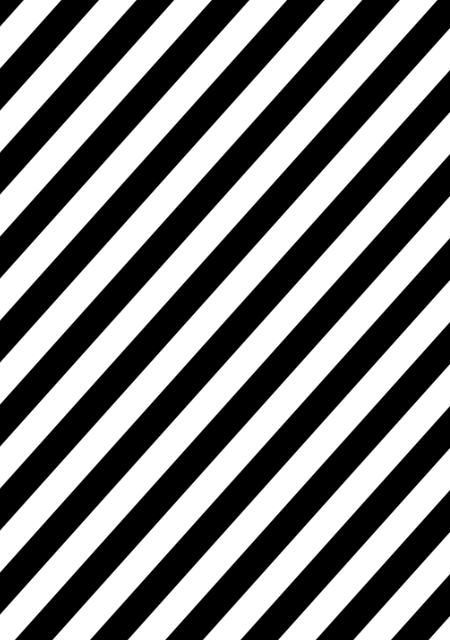
Give the GLSL for this pattern, as a Shadertoy shader.

```glsl
// Even black and white diagonal stripes rising to the right.
// A linear phase over the canvas is wrapped with fract, turned into a signed
// distance to the nearest stripe edge and smoothed over about one pixel.

const vec2  REPEATS     = vec2(5.982, 7.619); // stripe periods across and down
const float PHASE       = 0.816;              // start of a dark stripe, in periods from the top left
const float DARK_SHARE  = 0.5;                // dark part of each period
const float EDGE_PIXELS = 1.4;                // width of the smoothed edge
const vec3  DARK        = vec3(0.0);
const vec3  LIGHT       = vec3(1.0);

// Signed distance to the dark stripe in periods, negative inside
float stripeDistance(float phase) {
    float fromCentre = abs(fract(phase - 0.5 * DARK_SHARE + 0.5) - 0.5);
    return fromCentre - 0.5 * DARK_SHARE;
}

void mainImage(out vec4 fragColor, in vec2 fragCoord) {
    // Canvas position measured from the top left
    vec2 uv = fragCoord / iResolution.xy;
    uv.y = 1.0 - uv.y;

    // Diagonal phase and the periods covered by one pixel
    float phase = dot(uv, REPEATS) - PHASE;
    float periodsPerPixel = length(REPEATS / iResolution.xy);

    // Antialiased blend across the stripe edge
    float edge = stripeDistance(phase) / (periodsPerPixel * EDGE_PIXELS);
    fragColor = vec4(mix(DARK, LIGHT, clamp(edge + 0.5, 0.0, 1.0)), 1.0);
}
```
